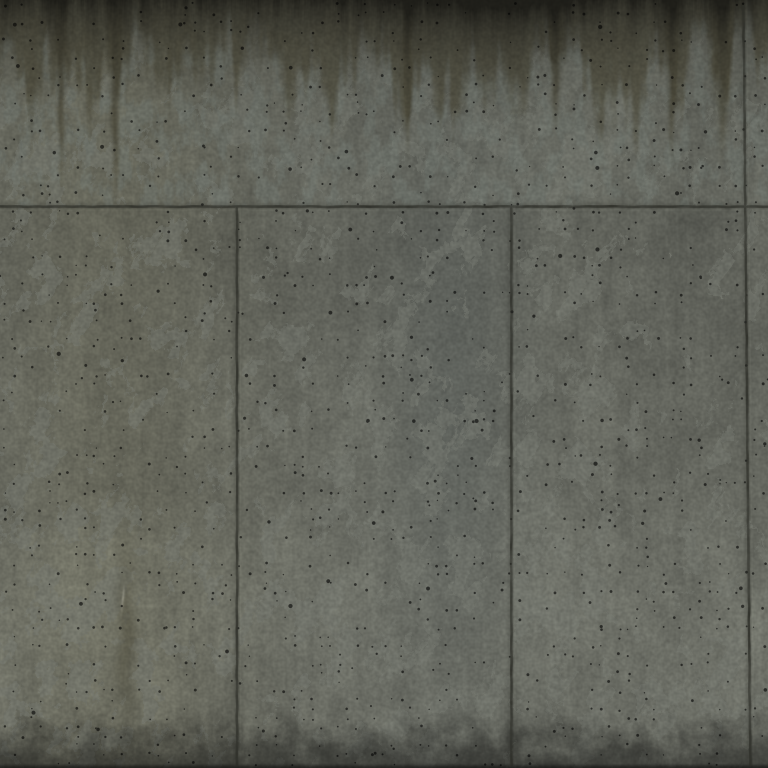
A WebGL 1 fragment shader for this texture:

```glsl
precision highp float;
// Weathered concrete wall: cast panels, seams, air pits and dark water stains from the top edge.
uniform vec2 u_resolution;

const vec3 CONCRETE = vec3(0.402, 0.410, 0.378);
const vec3 PALE_PATCH = vec3(0.455, 0.467, 0.435);
const vec3 DAMP_BLUE = vec3(0.355, 0.373, 0.358);
const vec3 OLIVE_STAIN = vec3(0.300, 0.290, 0.228);
const vec3 SOOT = vec3(0.110, 0.108, 0.090);
const vec3 SEAM_DARK = vec3(0.170, 0.173, 0.150);
const float SEAM_Y = 0.731;
const float SEAM_LEFT = 0.3086;
const float SEAM_MID = 0.6658;
const float SEAM_WIDTH = 0.0019;
const float GRAIN = 0.065;
const float PIT_DEPTH = 0.60;

float hash(vec2 c) {
  vec3 q = fract(vec3(c.xyx) * 0.1031);
  q += dot(q, q.yzx + 33.33);
  return fract((q.x + q.y) * q.z);
}

float gradientDot(vec2 cell, vec2 f, vec2 corner) {
  float a = 6.2832 * hash(cell + corner);
  return dot(vec2(cos(a), sin(a)), f - corner);
}

float gnoise(vec2 p) {
  vec2 i = floor(p);
  vec2 f = p - i;
  vec2 u = f * f * f * (f * (f * 6.0 - 15.0) + 10.0);
  float low = mix(gradientDot(i, f, vec2(0.0)), gradientDot(i, f, vec2(1.0, 0.0)), u.x);
  float high = mix(gradientDot(i, f, vec2(0.0, 1.0)), gradientDot(i, f, vec2(1.0)), u.x);
  return 1.4 * mix(low, high, u.y);
}

float fbm(vec2 p) {
  float sum = 0.0;
  float amp = 0.5;
  for (int i = 0; i < 5; i++) {
    sum += amp * gnoise(p);
    p = p * 2.03 + 17.3;
    amp *= 0.55;
  }
  return sum;
}

// Soft bump of the given half width around zero.
float bump(float d, float width) {
  return exp(-d * d / (width * width));
}

// Round air holes, one candidate per cell.
float pits(vec2 p, float cells, float chance, float maxRadius) {
  vec2 g = p * cells;
  vec2 id = floor(g);
  vec2 centre = 0.3 + 0.4 * vec2(hash(id + 11.0), hash(id + 47.0));
  float radius = maxRadius * mix(0.4, 1.0, hash(id + 83.0));
  float soft = 0.7 * cells / u_resolution.y;
  float hole = 1.0 - smoothstep(radius - soft, radius + soft, length(fract(g) - centre));
  return hole * step(hash(id + 5.0), chance);
}

// A tapering run of dirt hanging from the top edge.
float drip(vec2 p, float x, float width, float len) {
  float t = (1.0 - p.y) / len;
  float sway = 0.002 * gnoise(vec2(x * 90.0, p.y * 25.0));
  float w = width * mix(1.0, 0.45, clamp(t, 0.0, 1.0));
  return bump(p.x - x - sway, w) * (1.0 - smoothstep(0.55, 1.0, t));
}

// x: dark groove, y: pale lip beside it.
vec2 seam(float d, float px) {
  float groove = 1.0 - smoothstep(SEAM_WIDTH - px, SEAM_WIDTH + px, abs(d));
  return vec2(max(groove, 0.35 * bump(d, 0.005)), bump(d - 0.0042, 0.0016));
}

void main() {
  vec2 p = gl_FragCoord.xy / u_resolution;
  float px = 1.0 / u_resolution.y;
  float top = 1.0 - p.y;
  float upper = smoothstep(SEAM_Y - px, SEAM_Y + px, p.y);

  // Broad tone: darker below the seam, paler low on the wall.
  float cloud = fbm(p * vec2(5.0, 4.0) + 3.0);
  float streaks = fbm(p * vec2(55.0, 5.0) + 9.0);
  float mottle = fbm(p * 26.0 + 31.0);
  vec3 col = CONCRETE * (1.0 + 0.14 * cloud + 0.09 * streaks + 0.11 * mottle);
  col *= 1.0 + 0.07 * bump(p.y - 0.20, 0.16) - 0.07 * bump(p.y - 0.66, 0.12) * (1.0 - upper);
  col = mix(col, DAMP_BLUE, 0.55 * bump(p.x - 0.59, 0.09) * bump(p.y - 0.48, 0.35));
  col *= mix(vec3(1.0), vec3(1.01, 0.995, 0.95), bump(p.x - 0.14, 0.18));

  // Flat pale patches with crisp, vertically drawn outlines.
  float patches = fbm(p * vec2(24.0, 17.0) + 0.6 * mottle) + 0.35 * cloud;
  float cover = mix(0.10, 0.22, smoothstep(0.35, 0.7, p.y) * (1.0 - upper));
  col = mix(col, PALE_PATCH, 0.48 * smoothstep(cover, cover + 0.06, patches));
  float rinsed = smoothstep(-0.12, 0.25, fbm(p * vec2(40.0, 22.0) + 60.0));
  col = mix(col, PALE_PATCH * vec3(0.97, 1.0, 1.01), 0.5 * rinsed * upper);

  // Ragged stain fringe, deepest on the left, with long single drips.
  float reach = 0.105 + 0.05 * gnoise(vec2(p.x * 9.0, 2.5)) + 0.07 * gnoise(vec2(p.x * 38.0, 7.5))
    + 0.05 * gnoise(vec2(p.x * 105.0, p.y * 3.0)) + 0.05 * bump(p.x - 0.13, 0.07);
  float fringe = 1.0 - smoothstep(reach - 0.05, reach + 0.025, top + 0.035 * mottle);
  float runs = drip(p, 0.150, 0.007, 0.29) + drip(p, 0.080, 0.006, 0.27)
    + drip(p, 0.531, 0.005, 0.22) + drip(p, 0.723, 0.008, 0.19)
    + drip(p, 0.875, 0.007, 0.23) + drip(p, 0.940, 0.010, 0.23);
  col = mix(col, OLIVE_STAIN, clamp(0.72 * fringe + 0.7 * runs, 0.0, 0.9));
  float soot = exp(-top * 19.0) * (0.8 + 0.35 * bump(p.x - 0.64, 0.12) + 0.5 * streaks);
  col = mix(col, SOOT, clamp(soot + 0.3 * runs * exp(-top * 9.0), 0.0, 0.95));

  // Rusty trail low on the left panel and damp along the ground.
  float trail = bump(p.x - 0.164 - 0.008 * gnoise(vec2(p.y * 20.0, 4.0)), 0.012);
  col = mix(col, OLIVE_STAIN, 0.5 * trail * bump(p.y - 0.18, 0.10));
  col += 0.13 * bump(p.x - 0.160 - 0.1 * (p.y - 0.22), 0.0018) * bump(p.y - 0.22, 0.015);
  col *= 1.0 - 0.38 * (1.0 - smoothstep(0.0, 0.075, p.y + 0.04 * mottle));
  col *= 1.0 - 0.45 * (1.0 - smoothstep(0.0, 0.007, p.y));

  // Grain and pits.
  col *= 1.0 + GRAIN * (gnoise(p * 240.0) + gnoise(p * 130.0 + 8.0));
  float holes = max(pits(p, 85.0, 0.17, 0.16), pits(p + 0.37, 37.0, 0.10, 0.10));
  col *= 1.0 - PIT_DEPTH * holes;

  // Casting seams; the right one leans and runs the full height.
  float wobble = 0.0007 * gnoise(vec2(p.x + p.y, p.y - p.x) * 35.0);
  vec2 joints = seam(SEAM_Y - p.y + wobble, px);
  joints = max(joints, (1.0 - upper) * seam(p.x - SEAM_LEFT + wobble, px));
  joints = max(joints, (1.0 - upper) * seam(p.x - SEAM_MID + wobble, px));
  joints = max(joints, seam(p.x - mix(0.977, 0.968, p.y) + wobble, px));
  col *= 1.0 + 0.10 * joints.y;
  col = mix(col, min(col, SEAM_DARK), joints.x * (0.72 + 0.4 * mottle));

  gl_FragColor = vec4(clamp(col, 0.0, 1.0), 1.0);
}
```
